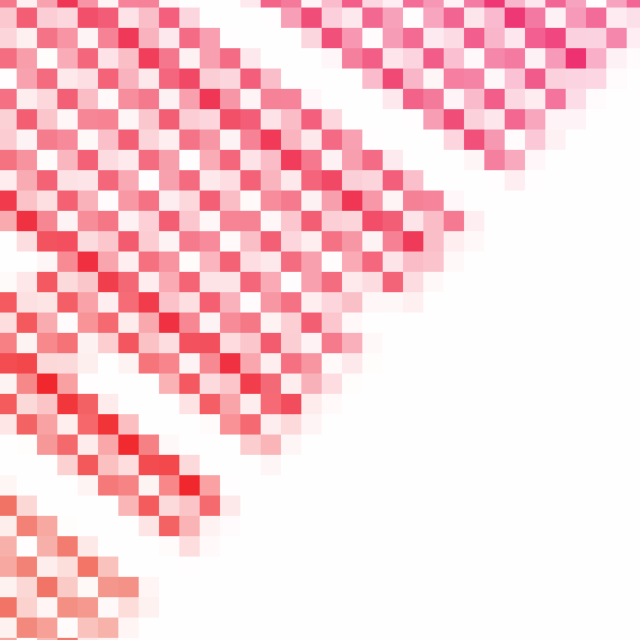
Reproduce this pattern procedurally as a three.js fragment shader.

```glsl
// Coarse mosaic of slanted crimson-to-vermilion lanes that stop at a diagonal edge.
varying vec2 vUv;

// Grid, measured in square cells across the canvas
const float CELLS = 31.475;
const vec2 GRID_SHIFT = vec2(0.18, 0.63);
const float EDGE_SOFTNESS = 0.035;

// Lanes
const float SLOPE = 0.715;
const float LANE_PERIOD = 2.475;
const float LANE_OFFSET = 0.30;
const float THIN_WIDTH = 0.90;
const float MEDIUM_WIDTH = 1.08;
const float BOLD_WIDTH = 1.38;

// Diagonal limit on the right, with a pale fringe past it
const float LIMIT = 29.75;
const float LIMIT_DRIFT = 0.095;
const float FRINGE_LENGTH = 1.1;
const float FRINGE_WIDTH = 1.9;
const float FRINGE_INK = 0.13;

// Colours
const vec3 PAPER = vec3(1.0, 0.996, 0.996);
const vec3 CRIMSON = vec3(0.93, 0.16, 0.42);
const vec3 ROSE = vec3(0.94, 0.18, 0.29);
const vec3 RED = vec3(0.94, 0.12, 0.14);
const vec3 VERMILION = vec3(0.93, 0.29, 0.22);

float isLane(float lane, float index) {
  return 1.0 - step(0.5, abs(lane - index));
}

float squaredRamp(float x) {
  x = max(x, 0.0);
  return x * x;
}

// Share of a cell lying behind a slanted line at signed distance d
float halfPlane(float d) {
  float outer = 0.5 * (1.0 + SLOPE);
  float inner = 0.5 * (1.0 - SLOPE);
  float area = squaredRamp(d + outer) - squaredRamp(d + inner)
             - squaredRamp(d - inner) + squaredRamp(d - outer);
  return clamp(area / (2.0 * SLOPE), 0.0, 1.0);
}

float bandCoverage(float d, float width) {
  return halfPlane(d + 0.5 * width) - halfPlane(d - 0.5 * width);
}

float laneWidth(float lane) {
  float bold = isLane(lane, -7.0) + isLane(lane, -1.0)
             + isLane(lane, 4.0) + isLane(lane, 7.0);
  float width = mix(THIN_WIDTH, MEDIUM_WIDTH, isLane(lane, -4.0));
  return mix(width, BOLD_WIDTH, bold);
}

// Ink of one lane: across is the slanted row, along runs down the lane
float laneInk(float lane, float across, float along) {
  float center = LANE_OFFSET + lane * LANE_PERIOD;
  float d = across - center;
  float limit = LIMIT - LIMIT_DRIFT * center - 2.0 * isLane(lane, 1.0);
  limit = mix(limit, 15.8, isLane(lane, 6.0));
  float present = 1.0 - isLane(lane, -3.0) - isLane(lane, 9.0);
  present *= mix(1.0, halfPlane(along - 11.2), isLane(lane, 5.0));
  float body = halfPlane(limit - along);
  float fringe = halfPlane(limit + FRINGE_LENGTH - along) - body;
  return present * (body * bandCoverage(d, laneWidth(lane))
       + FRINGE_INK * fringe * bandCoverage(d, FRINGE_WIDTH));
}

vec3 inkColor(float across) {
  vec3 color = mix(CRIMSON, ROSE, smoothstep(-18.0, 2.0, across));
  color = mix(color, RED, smoothstep(4.0, 17.0, across));
  return mix(color, VERMILION, smoothstep(18.0, 26.0, across));
}

// One flat colour per cell
vec3 cellColor(vec2 cell) {
  float across = cell.y - SLOPE * cell.x;
  float along = cell.x + SLOPE * cell.y;
  float nearest = floor((across - LANE_OFFSET) / LANE_PERIOD + 0.5);
  float ink = 0.0;
  for (int i = -1; i <= 1; i++) {
    ink += laneInk(nearest + float(i), across, along);
  }
  return mix(PAPER, inkColor(across), clamp(ink, 0.0, 1.0));
}

void main() {
  vec2 grid = vec2(vUv.x, 1.0 - vUv.y) * CELLS + GRID_SHIFT;

  // Blend the four nearest cells over a narrow seam
  vec2 base = floor(grid - 0.5);
  vec2 blend = smoothstep(0.5 - EDGE_SOFTNESS, 0.5 + EDGE_SOFTNESS, fract(grid - 0.5));
  vec3 upper = mix(cellColor(base), cellColor(base + vec2(1.0, 0.0)), blend.x);
  vec3 lower = mix(cellColor(base + vec2(0.0, 1.0)), cellColor(base + 1.0), blend.x);
  gl_FragColor = vec4(mix(upper, lower, blend.y), 1.0);
}
```
